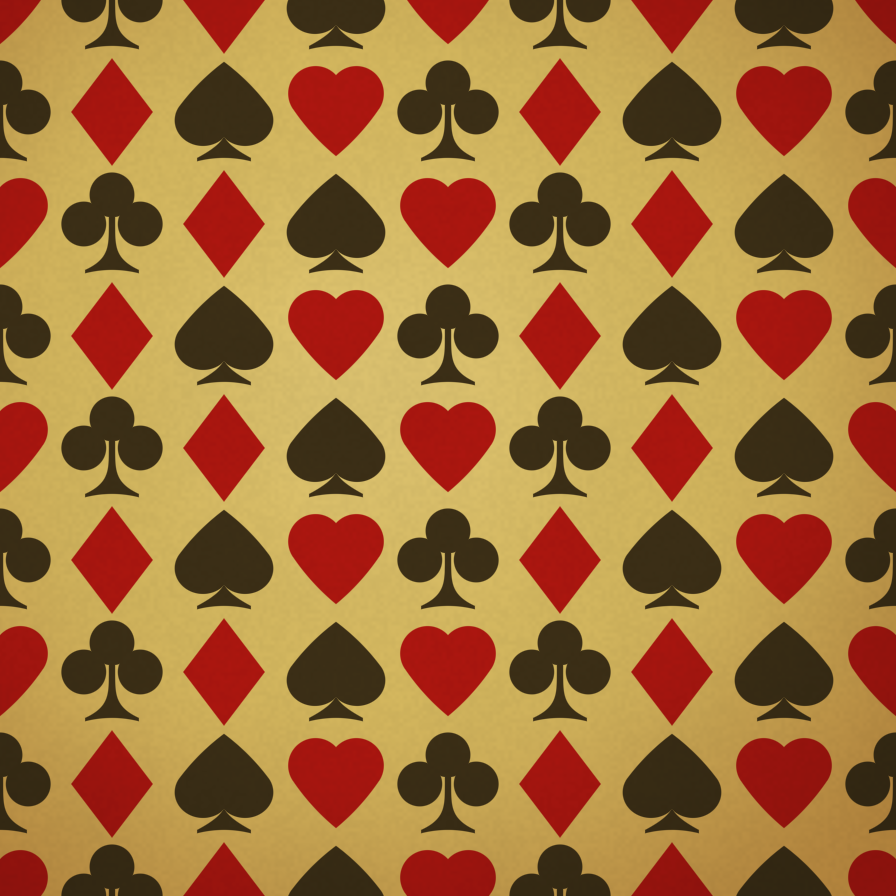
A WebGL 2 fragment shader for this pattern:

```glsl
#version 300 es
precision highp float;
// Card suits in alternating rows on aged gold paper with darkened borders.

uniform vec2 u_resolution;
out vec4 outColor;

// Layout, in repeats across the canvas
const float CELLS = 8.0;
const float EDGE_PIXELS = 0.8;

// Colours
const vec3 GOLD_GLOW = vec3(0.85, 0.75, 0.43);
const vec3 GOLD      = vec3(0.81, 0.70, 0.36);
const vec3 GOLD_EDGE = vec3(0.68, 0.50, 0.23);
const vec3 RED_INK   = vec3(0.66, 0.085, 0.06);
const vec3 DARK_INK  = vec3(0.23, 0.18, 0.085);

// Paper light and wear
const vec2  GLOW_CENTER = vec2(0.43, 0.58);
const float INK_EDGE_SHADE = 0.82;
const float MOTTLE = 0.045;
const float GRAIN = 0.035;

// Suit shapes, in cell units
const vec2  DIAMOND_HALF = vec2(0.365, 0.48);
const vec2  LOBE_CENTER = vec2(0.182, 0.165);
const float LOBE_RADIUS = 0.245;
const vec2  SIDE_CENTER = vec2(-1.271, 1.150);
const float SIDE_RADIUS = 2.0;
const vec2  SPADE_STRETCH = vec2(0.97, 1.07);
const float SPADE_LIFT = 0.08;
const float LEAF_RADIUS = 0.2;
const vec2  LEAF_TOP = vec2(0.0, 0.26);
const vec2  LEAF_SIDE = vec2(0.252, 0.0);
const float FOOT_Y = -0.41;
const float FOOT_ARCH = 0.52;
const float FOOT_HALF = 0.24;

float hash(vec2 p) {
    vec3 q = fract(vec3(p.xyx) * 0.1031);
    q += dot(q, q.yzx + 33.33);
    return fract((q.x + q.y) * q.z);
}

float noise(vec2 p) {
    vec2 i = floor(p), f = fract(p);
    f = f * f * (3.0 - 2.0 * f);
    return mix(mix(hash(i), hash(i + vec2(1, 0)), f.x),
               mix(hash(i + vec2(0, 1)), hash(i + vec2(1, 1)), f.x), f.y);
}

float fbm(vec2 p) {
    float sum = 0.0, amp = 0.5;
    for (int i = 0; i < 4; i++) {
        sum += amp * noise(p);
        p = p * 2.03 + 17.0;
        amp *= 0.5;
    }
    return sum;
}

float diamond(vec2 p) {
    vec2 h = DIAMOND_HALF;
    return (dot(abs(p), 1.0 / h) - 1.0) * h.x * h.y / length(h);
}

// Round lobe joined tangentially to a wide arc that runs to the tip
float heart(vec2 p) {
    p.x = abs(p.x);
    vec2 joint = LOBE_CENTER - SIDE_CENTER;
    vec2 q = p - LOBE_CENTER;
    bool onSide = joint.x * q.y < joint.y * q.x;
    return onSide ? length(p - SIDE_CENTER) - SIDE_RADIUS
                  : length(q) - LOBE_RADIUS;
}

// Stem widening by a power curve, cut below by a shallow arch
float stem(vec2 p, float top, float neck, float power) {
    float x = abs(p.x), rise = top - FOOT_Y;
    float t = max((top - p.y) / rise, 0.0001);
    float spread = FOOT_HALF - neck;
    float slope = spread * power * pow(t, power - 1.0) / rise;
    float flare = (x - neck - spread * pow(t, power)) / sqrt(1.0 + slope * slope);
    float arch = FOOT_Y - FOOT_ARCH * x * x - p.y;
    return max(max(flare, x - FOOT_HALF), max(arch, p.y - top));
}

float spade(vec2 p) {
    float body = heart(vec2(p.x, SPADE_LIFT - p.y) * SPADE_STRETCH);
    return min(body, stem(p, -0.21, 0.004, 1.6));
}

float club(vec2 p) {
    vec2 q = vec2(abs(p.x), p.y);
    float leaves = min(length(q - LEAF_TOP), length(q - LEAF_SIDE)) - LEAF_RADIUS;
    return min(leaves, stem(p, 0.075, 0.028, 5.0));
}

void main() {
    vec2 uv = gl_FragCoord.xy / u_resolution;

    // Suits sit on grid nodes; every other row shifts by one suit
    vec2 node = floor(uv * CELLS + 0.5);
    vec2 p = uv * CELLS - node;
    int suit = int(mod(node.x - 1.0 + mod(node.y, 2.0), 4.0) + 0.5);
    float d = suit == 0 ? club(p) : suit == 1 ? diamond(p)
            : suit == 2 ? spade(p) : heart(p);
    float soft = EDGE_PIXELS * CELLS / min(u_resolution.x, u_resolution.y);
    float ink = 1.0 - smoothstep(-soft, soft, d);

    // Paper glow and darkened border
    float r = length(uv - GLOW_CENTER);
    float border = smoothstep(0.33, 0.80, r);
    vec3 paper = mix(GOLD_GLOW, GOLD, smoothstep(0.0, 0.38, r));
    paper = mix(paper, GOLD_EDGE, border);
    vec3 inkColor = (suit == 1 || suit == 3) ? RED_INK : DARK_INK;
    vec3 color = mix(paper, inkColor * mix(1.0, INK_EDGE_SHADE, border), ink);

    // Mottling and fine grain
    float wear = MOTTLE * (fbm(uv * 9.0) - 0.47) + GRAIN * (noise(uv * 230.0) - 0.5);
    outColor = vec4(color * (1.0 + wear), 1.0);
}
```
